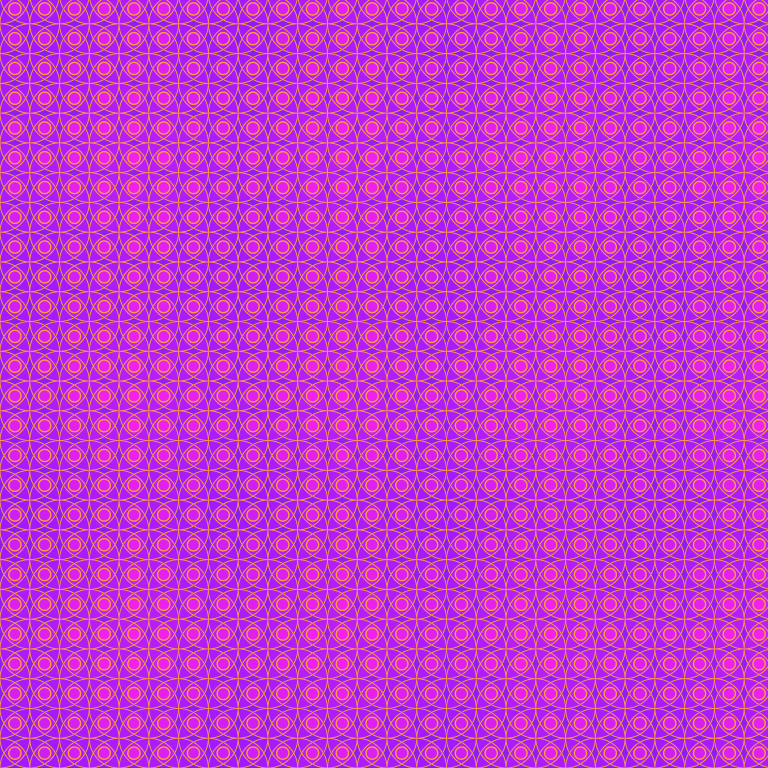
Reproduce this pattern procedurally as a WebGL 2 fragment shader.

```glsl
#version 300 es
precision highp float;
// Lattice of overlapping unit circles, one ringed dot in every cell.
// Fills follow how many circles overlap; line distance is the nearest circle edge.
// Two slow sines across the cell indices vary the purple and magenta.
uniform vec2 u_resolution;
out vec4 outColor;

const float CELLS = 25.8;

// Antialiased coverage of the region where dist is negative.
float coverage(float dist, float pixel) {
    return clamp(0.5 - dist / pixel, 0.0, 1.0);
}

void main() {
    vec2 p = gl_FragCoord.xy / u_resolution.y * CELLS;
    float pixel = CELLS / u_resolution.y;
    vec2 cell = floor(p);
    vec2 local = p - cell;

    // Circles of radius one cell, centred on the lattice corners
    float arcDist = 1.0;
    float overlap = 0.0;
    for (int j = -1; j <= 2; j++) {
        for (int i = -1; i <= 2; i++) {
            float edge = length(local - vec2(i, j)) - 1.0;
            arcDist = min(arcDist, abs(edge));
            overlap += coverage(edge, pixel);
        }
    }

    // Drift of tone between cells
    float tone = 0.5 + 0.25 * (cos((cell.x - 4.0) * 0.9) + cos((cell.y - 4.0) * 0.785));

    // Fills: violet slivers, purple petals, warmer centre
    vec3 violet = mix(vec3(0.53, 0.12, 0.94), vec3(0.58, 0.12, 0.96), tone);
    vec3 purple = mix(vec3(0.63, 0.10, 1.0), vec3(0.72, 0.12, 0.97), tone);
    vec3 warm = purple + vec3(0.04, 0.01, -0.01);
    vec3 color = mix(violet, purple, clamp(overlap - 2.0, 0.0, 1.0));
    color = mix(color, warm, clamp(overlap - 3.0, 0.0, 1.0));

    // Dot at the cell centre
    float ringDist = length(local - 0.5) - 0.205;
    vec3 magenta = mix(vec3(0.80, 0.12, 0.96), vec3(0.95, 0.13, 0.92), tone);
    color = mix(color, magenta, coverage(ringDist, pixel));

    // Orange line work: thin arcs and a heavier ring
    float lines = max(coverage(arcDist - 0.0155, pixel),
                      coverage(abs(ringDist) - 0.023, pixel));
    color = mix(color, vec3(1.0, 0.62, 0.24), lines);

    outColor = vec4(color, 1.0);
}
```
